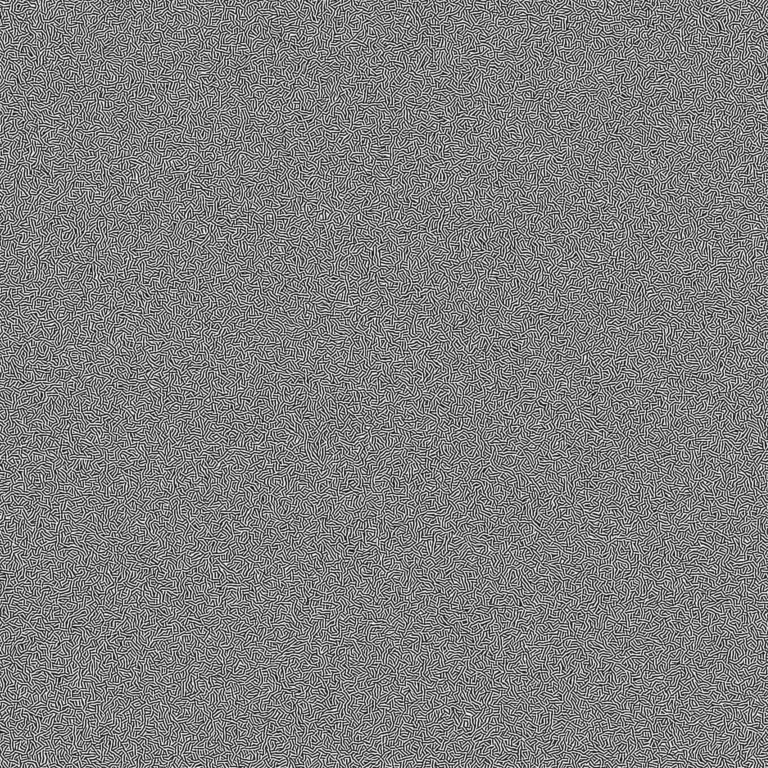
Write a WebGL 2 fragment shader that draws this pattern.

```glsl
#version 300 es
precision highp float;
precision highp int;

uniform vec2 u_resolution;
out vec4 fragColor;

const float STRIPES = 288.0;      // stripe periods across the canvas
const float CELL = 1.7;           // cell width in stripe periods
const float JITTER = 0.8;         // scatter of the wave centres in a cell
const float SWAY = 1.5;           // spread of directions around the axes, radians
const float THRESHOLD = 0.08;     // raises the share of dark corridors
const float EDGE = 0.35;          // half width of the stripe edge
const vec3 DARK = vec3(0.07);
const vec3 LIGHT = vec3(0.99);
const int TAPS = 4;               // filter samples per axis
const float FILTER_RADIUS = 1.0;  // tent filter radius in pixels
const float PI = 3.14159265;

// Four independent random values per cell
vec4 hash4(ivec2 cell) {
    uvec4 v = uvec4(cell.x + 512, cell.y + 512, cell.x + cell.y + 2048, 77);
    v = v * 1664525u + 1013904223u;
    v += v.yzxy * v.wxyz;
    v ^= v >> 16u;
    v += v.yzxy * v.wxyz;
    return vec4(v >> 8u) / 16777216.0;
}

// Short wave packets, mostly axis aligned, summed and cut into stripes
float labyrinth(vec2 p) {
    ivec2 home = ivec2(floor(p));
    float wave = 0.0;
    float power = 1e-4;
    for (int y = -1; y <= 1; y++) {
        for (int x = -1; x <= 1; x++) {
            ivec2 cell = home + ivec2(x, y);
            vec4 rnd = hash4(cell);
            vec2 centre = vec2(cell) + 0.5 + JITTER * (rnd.xy - 0.5);
            vec2 d = p - centre;
            float window = max(0.0, 1.0 - dot(d, d));
            window *= window;

            float turn = rnd.z * 2.0;
            float angle = floor(turn) * 0.5 * PI + SWAY * (fract(turn) - 0.5);
            float along = dot(d, vec2(cos(angle), sin(angle))) * CELL;
            wave += window * cos(2.0 * PI * (along + rnd.w));
            power += window * window;
        }
    }
    float level = wave * inversesqrt(power) - THRESHOLD;
    return smoothstep(-EDGE, EDGE, level);
}

void main() {
    float scale = STRIPES / (CELL * min(u_resolution.x, u_resolution.y));

    // Tent filter keeps the fine stripes smooth at every canvas size
    float sum = 0.0;
    float total = 0.0;
    for (int j = 0; j < TAPS; j++) {
        for (int i = 0; i < TAPS; i++) {
            vec2 tap = (vec2(i, j) + 0.5) / float(TAPS) * 2.0 - 1.0;
            vec2 tent = 1.0 - abs(tap);
            float weight = tent.x * tent.y;
            sum += weight * labyrinth((gl_FragCoord.xy + tap * FILTER_RADIUS) * scale);
            total += weight;
        }
    }
    fragColor = vec4(mix(DARK, LIGHT, sum / total), 1.0);
}
```
